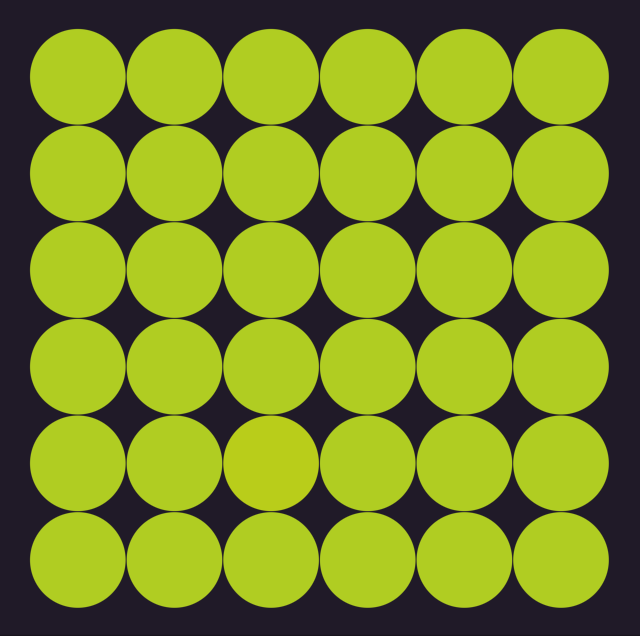
Give the GLSL for this pattern, as a WebGL 1 fragment shader.

```glsl
precision highp float;
// Six by six grid of nearly touching lime discs on a dark plum ground, one disc tinted yellower.

uniform vec2 u_resolution;

const float GRID_COUNT = 6.0;

float discDistance(vec2 point, float radius) {
  return length(point) - radius;
}

void main() {
  // Units of canvas width, measured from the centre of the grid
  vec2 point = (gl_FragCoord.xy - 0.5 * u_resolution) / u_resolution.x;
  point += vec2(0.0009, 0.0006);
  float pixel = 1.0 / u_resolution.x;

  // Nearest cell, clamped so that the margin stays empty
  float pitch = 0.151;
  vec2 gridPoint = point / pitch + 0.5 * GRID_COUNT;
  vec2 cell = clamp(floor(gridPoint), 0.0, GRID_COUNT - 1.0);
  vec2 local = (gridPoint - cell - 0.5) * pitch;

  // Disc with a smooth one-pixel edge
  float edge = discDistance(local, 0.0747);
  float coverage = 1.0 - smoothstep(-0.75 * pixel, 0.75 * pixel, edge);

  // The single yellower disc: third column, second row from the bottom
  vec3 lime = vec3(0.690, 0.805, 0.135);
  vec3 yellowLime = vec3(0.725, 0.805, 0.100);
  float isTinted = 1.0 - step(0.5, distance(cell, vec2(2.0, 1.0)));
  vec3 discColor = mix(lime, yellowLime, isTinted);

  // Ground with a faint darker line along the bottom
  vec3 ground = vec3(0.125, 0.102, 0.155);
  ground *= mix(0.75, 1.0, smoothstep(0.001, 0.003, gl_FragCoord.y / u_resolution.x));

  gl_FragColor = vec4(mix(ground, discColor, coverage), 1.0);
}
```
